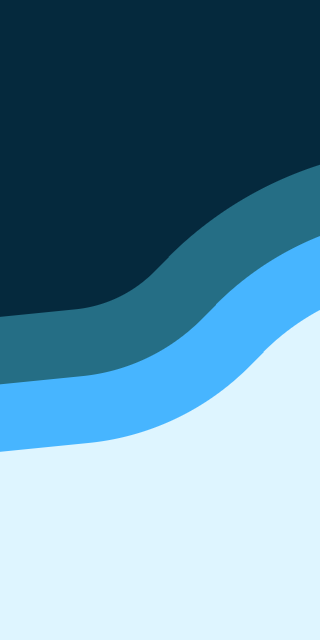
A WebGL 2 fragment shader for this background:

```glsl
#version 300 es
precision highp float;

uniform vec2 u_resolution;
out vec4 fragColor;

// Signed depth below the top wave: straight run, valley arc, slope, hill arc.
float waveDepth(vec2 p) {
    const float valleyRadius = 0.4036;
    vec2 fromValley = p - vec2(0.1953, 1.4349);
    vec2 fromHill = p - vec2(1.3555, 0.3685);
    vec2 runDown = normalize(vec2(0.1, -1.0));
    vec2 slopeDown = normalize(vec2(1.0, -1.0));
    vec2 slopeAlong = vec2(-slopeDown.y, slopeDown.x);

    if (dot(fromHill, slopeAlong) > 0.0) return 1.1719 - length(fromHill);
    if (dot(fromValley, slopeAlong) > 0.0) return dot(fromValley, slopeDown) - valleyRadius;
    if (dot(fromValley, vec2(-runDown.y, runDown.x)) > 0.0) return length(fromValley) - valleyRadius;
    return dot(fromValley, runDown) - valleyRadius;
}

// Antialiased coverage of everything deeper than an edge.
float coverage(float depth) {
    return clamp(depth * u_resolution.x + 0.5, 0.0, 1.0);
}

void main() {
    vec2 p = gl_FragCoord.xy / u_resolution.x;
    float depth = waveDepth(p);

    vec3 navy = vec3(0.02, 0.16, 0.24);
    vec3 bands[3] = vec3[3](
        vec3(0.145, 0.43, 0.52),  // teal
        vec3(0.28, 0.71, 1.0),    // sky blue
        vec3(0.87, 0.96, 1.0)     // pale ice
    );

    // Parallel bands at equal spacing
    vec3 color = navy;
    for (int i = 0; i < 3; i++) {
        color = mix(color, bands[i], coverage(depth - 0.2098 * float(i)));
    }
    fragColor = vec4(color, 1.0);
}
```
